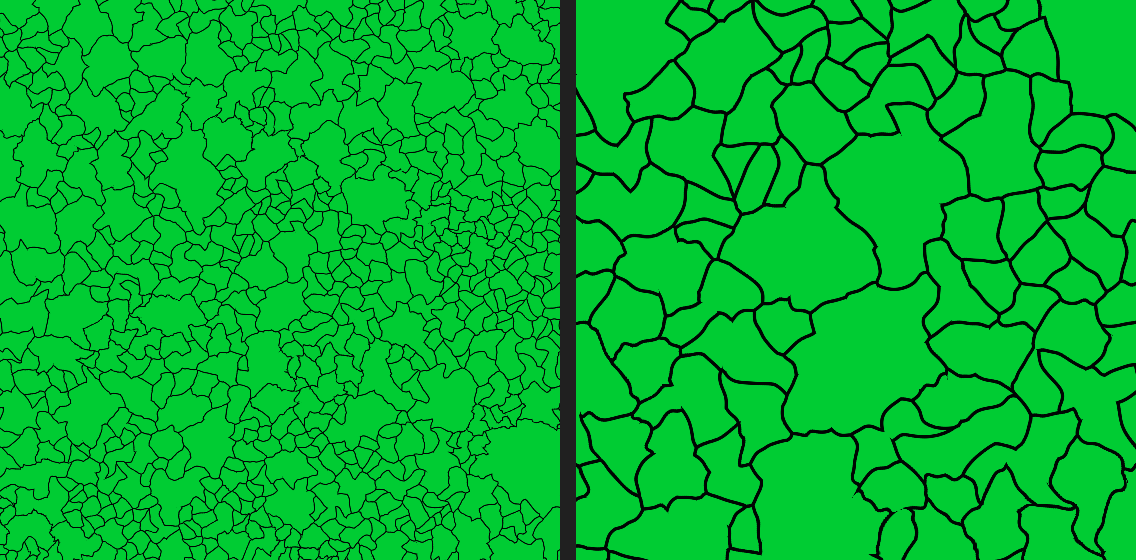
Left: the whole. Right: its middle third, enlarged.
Give the GLSL for this pattern, as a Shadertoy shader.

```glsl
// Crackled green ground: irregular grains of many sizes parted by thin dark lines.
// Small Voronoi cells merge into the coarser cells they fall in, on several levels,
// and layered sines bend the plane so that the borders wander and fray.

#define FINE_CELLS   41.0                    // smallest grains across the canvas
#define COARSE_CELLS 7.0                     // largest grains across the canvas
#define LEVEL_RATIO  1.85                    // size step between merge levels
#define MERGE_CHANCE vec3(0.05, 0.30, 0.62)  // from coarse to fine level
#define JITTER       0.86
#define HALF_WIDTH   0.00100                 // of a line, in canvas heights
#define WARP         0.0042                  // strength of the border wobble
#define GRAIN_COLOR  vec3(0.0, 0.80, 0.20)
#define LINE_COLOR   vec3(0.0, 0.02, 0.01)

vec2 hash2(vec2 cell, float salt) {
    vec3 h = fract(vec3(cell.xyx + salt * 17.3) * vec3(0.1031, 0.1030, 0.0973));
    h += dot(h, h.yzx + 33.33);
    return fract((h.xx + h.yz) * h.zy);
}

vec2 seedPoint(vec2 cell, float salt) {
    return cell + 0.5 + JITTER * (hash2(cell, salt) - 0.5);
}

// Grid cell whose seed lies nearest to p.
vec2 nearestCell(vec2 p, float salt) {
    vec2 base = floor(p), best = base;
    float bestDist = 1e3;
    for (int y = -1; y <= 1; y++)
    for (int x = -1; x <= 1; x++) {
        vec2 cell = base + vec2(x, y);
        vec2 d = seedPoint(cell, salt) - p;
        if (dot(d, d) < bestDist) { bestDist = dot(d, d); best = cell; }
    }
    return best;
}

// Identity of the grain a fine cell belongs to: cell and merge level.
vec3 grainOf(vec2 cell) {
    vec2 p = seedPoint(cell, 0.0) / FINE_CELLS;
    float scale = COARSE_CELLS;
    for (int i = 0; i < 3; i++) {
        float salt = float(i) + 1.0;
        vec2 parent = nearestCell(p * scale, salt);
        vec2 c = parent / scale;
        float region = 1.0 + 0.35 * sin(7.0 * c.x + 2.0 * sin(5.0 * c.y)) + 0.5 * (0.5 - c.y);
        if (hash2(parent, salt + 5.0).x < MERGE_CHANCE[i] * region) return vec3(parent, salt);
        scale *= LEVEL_RATIO;
    }
    return vec3(cell, 0.0);
}

// Layered, turned sines; the finest layers grow strong only in patches.
vec2 warp(vec2 p) {
    float fray = smoothstep(0.2, 1.4, sin(13.0 * p.x + 3.0 * sin(9.0 * p.y)) + sin(17.0 * p.y + 4.0 * p.x));
    float freq = 95.0, amp = WARP;
    vec2 q = p;
    for (int i = 0; i < 4; i++) {
        q += amp * sin(freq * q.yx + vec2(1.3, 4.1) * float(i + 1) + 2.0 * sin(0.37 * freq * q));
        q = mat2(0.8, 0.6, -0.6, 0.8) * q;
        freq *= 1.75;
        amp *= mix(0.40, 0.56, fray);
    }
    return q;
}

void mainImage(out vec4 fragColor, in vec2 fragCoord) {
    vec2 p = fragCoord / iResolution.y;
    vec2 q = warp(p) * FINE_CELLS;
    vec2 qx = dFdx(q), qy = dFdy(q);

    vec2 home = nearestCell(q, 0.0);
    vec2 homeSeed = seedPoint(home, 0.0);
    vec3 homeGrain = grainOf(home);

    // Distance in pixels to the closest border with another grain.
    float halfWidth = HALF_WIDTH * iResolution.y;
    float edge = halfWidth + 1.0;
    for (int y = -2; y <= 2; y++)
    for (int x = -2; x <= 2; x++) {
        vec2 cell = floor(q) + vec2(x, y);
        if (cell == home) continue;
        vec2 other = seedPoint(cell, 0.0);
        vec2 normal = normalize(other - homeSeed);
        float d = dot(0.5 * (homeSeed + other) - q, normal);
        // The bent plane stretches lines; undo this along the border normal.
        d /= max(length(vec2(dot(normal, qx), dot(normal, qy))), 1e-5);
        if (d < edge && grainOf(cell) != homeGrain) edge = d;
    }

    float ink = 1.0 - smoothstep(halfWidth - 0.4, halfWidth + 0.4, edge);
    fragColor = vec4(mix(GRAIN_COLOR, LINE_COLOR, ink), 1.0);
}
```
